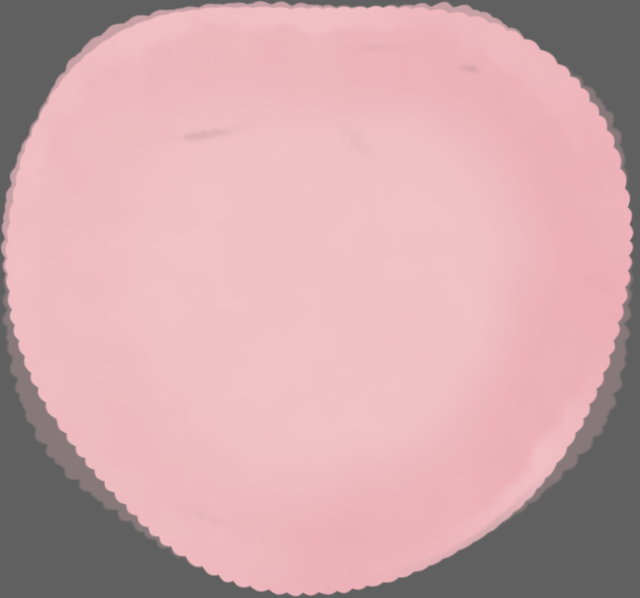
Reproduce this background procedurally as a Shadertoy shader.

```glsl
// A soft pink painted blob with scalloped brush edges on a flat grey ground.
const float TAU = 6.2831853;

vec2 hashGradient(vec2 cell) {
    float a = fract(sin(dot(cell, vec2(127.1, 311.7))) * 43758.5) * TAU;
    return vec2(cos(a), sin(a));
}

float gradientNoise(vec2 p) {
    vec2 i = floor(p), f = p - i;
    vec2 u = f * f * f * (f * (f * 6.0 - 15.0) + 10.0);
    vec2 e = vec2(1, 0);
    float bottom = mix(dot(hashGradient(i), f), dot(hashGradient(i + e), f - e), u.x);
    float top = mix(dot(hashGradient(i + e.yx), f - e.yx), dot(hashGradient(i + 1.0), f - 1.0), u.x);
    return mix(bottom, top, u.y);
}

float fbm(vec2 p) {
    float sum = 0.0, amp = 0.6;
    for (int i = 0; i < 4; i++) {
        sum += amp * gradientNoise(p);
        p = mat2(0.8, 0.6, -0.6, 0.8) * p * 2.0 + 7.3;
        amp *= 0.5;
    }
    return sum;
}

// Smooth hump around one direction, angles in degrees
float angleBump(float t, float centre, float width) {
    float d = mod(degrees(t) - centre + 180.0, 360.0) - 180.0;
    return exp(-d * d / (width * width));
}

// Outline radius as a short sum of harmonics
float blobRadius(float t) {
    return 0.5126 + 0.0169 * sin(t) + 0.0264 * sin(3.0 * t) - 0.0053 * sin(5.0 * t)
        + 0.0119 * cos(2.0 * t) - 0.0088 * cos(4.0 * t) - 0.0028 * cos(5.0 * t)
        + 0.0027 * sin(6.0 * t) + 0.0017 * cos(6.0 * t);
}

float smudge(vec2 p, vec2 centre, vec2 size, float angle) {
    float c = cos(angle), s = sin(angle);
    vec2 d = mat2(c, -s, s, c) * (p - centre) / size;
    return exp(-dot(d, d)) * clamp(0.7 + 1.5 * fbm(p * 45.0), 0.0, 1.0);
}

// Coverage inside an edge at signed distance d
float cover(float d, float blur) {
    return 1.0 - smoothstep(-blur, blur, d);
}

void mainImage(out vec4 fragColor, in vec2 fragCoord) {
    vec2 p = fragCoord / iResolution.y;
    vec2 fromCentre = p - vec2(0.5335, 0.511);
    float r = length(fromCentre), t = atan(fromCentre.y, fromCentre.x);
    float blur = max(0.0025, 1.0 / iResolution.y);
    float broad = fbm(p * 5.0), fine = fbm(p * 16.0);

    // Brush scallops, fading where the edge was pulled smooth
    float smoothEdge = max(angleBump(t, 120.0, 55.0), angleBump(t, 305.0, 28.0));
    float lobes = abs(sin(56.0 * t + 3.0 * broad)) - 0.6;
    float radius = blobRadius(t) + 0.006 * lobes * (1.0 - 0.75 * smoothEdge) + 0.003 * fine;
    float edge = r - radius;
    float q = r / blobRadius(t);

    // Translucent outer strokes: dull low down, mauve higher up
    float dullWidth = 0.040 * angleBump(t, 209.0, 21.0) + 0.033 * angleBump(t, 337.0, 18.0)
        + 0.013 * angleBump(t, 31.0, 9.0);
    float mauveWidth = 0.014 * angleBump(t, 130.0, 12.0) + 0.013 * angleBump(t, 63.0, 9.0)
        + 0.010 * angleBump(t, 164.0, 12.0) + 0.008 * angleBump(t, 100.0, 14.0);
    float outerLobes = 0.005 * (abs(sin(41.0 * t + 1.0)) - 0.6);
    vec3 color = vec3(0.378);
    float dull = cover(edge - dullWidth - outerLobes * smoothstep(0.0, 0.015, dullWidth), blur * 1.6);
    color = mix(color, vec3(0.53, 0.475, 0.48), dull * smoothstep(0.0, 0.006, dullWidth));
    float mauve = cover(edge - mauveWidth - outerLobes * smoothstep(0.0, 0.01, mauveWidth), blur);
    color = mix(color, vec3(0.78, 0.63, 0.65), mauve * smoothstep(0.0, 0.005, mauveWidth));

    // Pale middle turning into a rosier ring, strongest on the right
    float ring = smoothstep(0.48, 0.80, q + 0.16 * broad + 0.04 * fine);
    float rosy = 0.62 + 0.33 * cos(t - 0.1) + 0.25 * angleBump(t, 275.0, 14.0);
    vec3 paint = mix(vec3(0.938, 0.757, 0.772), vec3(0.925, 0.687, 0.712), ring * rosy);

    // Light strokes along the upper and lower right rim
    float rimMask = max(angleBump(t, 110.0, 62.0), angleBump(t, 321.0, 19.0));
    float rimStart = 0.925 - 0.06 * angleBump(t, 40.0, 13.0);
    float rim = smoothstep(rimStart - 0.025, rimStart + 0.025, q + 0.06 * fine);
    paint = mix(paint, vec3(0.946, 0.752, 0.772), rim * rimMask * 0.85);
    float mauveRim = smoothstep(0.968, 0.99, q + 0.03 * fine) * angleBump(t, 304.0, 14.0);
    paint = mix(paint, vec3(0.80, 0.65, 0.67), 0.75 * mauveRim);

    // Faint grey smudges and uneven pigment
    float marks = smudge(p, vec2(0.345, 0.776), vec2(0.045, 0.007), 0.15)
        + smudge(p, vec2(0.785, 0.886), vec2(0.018, 0.006), -0.25)
        + 0.5 * smudge(p, vec2(0.595, 0.765), vec2(0.025, 0.012), -0.7)
        + 0.4 * smudge(p, vec2(0.630, 0.920), vec2(0.040, 0.006), 0.05)
        + 0.3 * smudge(p, vec2(0.350, 0.133), vec2(0.040, 0.008), -0.4);
    paint = mix(paint, vec3(0.74, 0.60, 0.61), 0.55 * min(marks, 1.0));
    paint += vec3(0.012, 0.03, 0.025) * (0.6 * broad + 0.5 * fine);

    color = mix(color, paint, cover(edge, blur));
    fragColor = vec4(color, 1.0);
}
```
